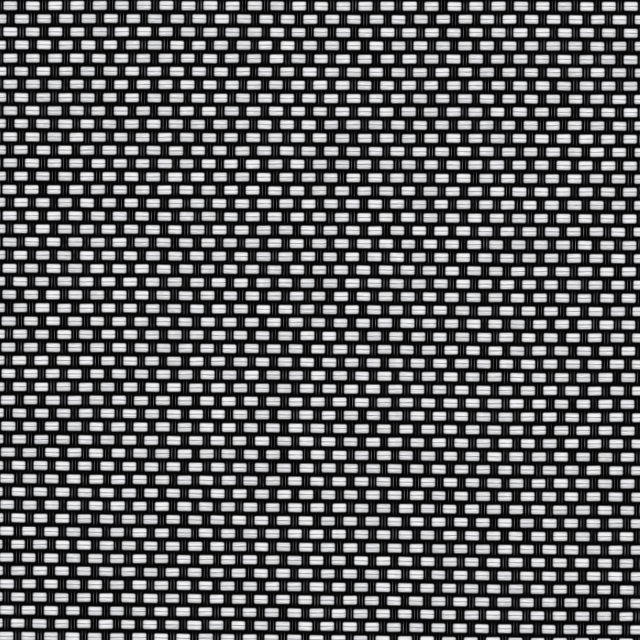
This texture is drawn by a Shadertoy shader. Its source:

```glsl
// Plain-woven mesh: pale paired weft strands show as short bars in staggered rows,
// and dark paired warp strands cross over them in the gaps. Each bar is a rounded
// box with a shallow groove; the rows fan out slightly to the lower right.

#define COLUMNS 28.9
#define ROWS 48.7
#define ROW_TILT 0.002
#define ROW_FAN 0.009
#define COLUMN_LEAN 0.008
#define BAR_HALF vec2(0.320, 0.350)
#define JITTER 0.016
#define EDGE_SOFTNESS 0.0019
#define BASE_COLOR vec3(0.022, 0.022, 0.024)
#define WARP_COLOR vec3(0.27, 0.27, 0.28)
#define SHADE_COLOR vec3(0.36, 0.37, 0.38)
#define LIGHT_COLOR vec3(0.95, 0.95, 0.96)

float hash(vec2 p) {
    return fract(sin(dot(p, vec2(127.1, 311.7))) * 43758.5453);
}

float valueNoise(vec2 p) {
    vec2 i = floor(p), f = fract(p);
    f = f * f * (3.0 - 2.0 * f);
    return mix(mix(hash(i), hash(i + vec2(1, 0)), f.x),
               mix(hash(i + vec2(0, 1)), hash(i + vec2(1, 1)), f.x), f.y);
}

// Sheen of a warp pair; it fades where the pair dips below the next weft
float warpSheen(float across, float along) {
    const float pairOffset = 0.07, strandRadius = 0.046;
    float t = clamp((abs(across) - pairOffset) / strandRadius, -1.0, 1.0);
    return (1.0 - t * t) * (1.0 - smoothstep(0.15, 0.60, along));
}

float roundedBox(vec2 p, vec2 halfSize, float radius) {
    vec2 q = abs(p) - halfSize + radius;
    return length(max(q, 0.0)) + min(max(q.x, q.y), 0.0) - radius;
}

// Light on a bar, q from -1 to 1: rounded off outward, with a groove in the middle
float barLight(vec2 q) {
    float round = 1.0 - 0.45 * pow(abs(q.y), 3.0);
    float ends = 1.0 - 0.35 * pow(abs(q.x), 4.0);
    float groove = 1.0 - 0.42 * exp(-pow(q.y / 0.17, 2.0));
    return round * ends * groove;
}

void mainImage(out vec4 fragColor, in vec2 fragCoord) {
    vec2 uv = fragCoord / iResolution.xy;
    float down = 1.0 - uv.y;

    // Grid counted from the upper left; every second row shifts by half a cell
    vec2 grid = vec2(COLUMNS * (uv.x + COLUMN_LEAN * down),
                     ROWS * (down - uv.x * (ROW_TILT + ROW_FAN * down)) + 0.09);
    grid += 0.04 * (vec2(valueNoise(uv * 5.0), valueNoise(uv * 5.0 + 31.0)) - 0.5);
    float row = floor(grid.y);
    grid.x += 0.5 * mod(row, 2.0);
    vec2 id = vec2(floor(grid.x), row);
    vec2 p = fract(grid) - 0.5;

    // Dark ground and the warp pairs: in the gap, and above and below the bar
    float gap = abs(p.x) - 0.5;
    float sheen = warpSheen(gap, abs(p.y)) + warpSheen(p.x, 1.0 - abs(p.y));
    float warpWear = 0.2 + 1.1 * valueNoise(grid * vec2(9.0, 2.0));
    vec3 color = BASE_COLOR + WARP_COLOR * sheen * warpWear;

    // Per-bar changes of place, slant and size
    vec2 b = p - JITTER * (2.0 * vec2(hash(id), hash(id + 17.0)) - 1.0);
    b.y += b.x * 0.07 * (hash(id + 41.0) - 0.5);
    vec2 halfSize = BAR_HALF + JITTER * (hash(id + 73.0) - 0.5);

    // Bar outline in canvas units, so both edge directions smooth alike
    vec2 cellSize = 1.0 / vec2(COLUMNS, ROWS);
    float dist = roundedBox(b * cellSize, halfSize * cellSize, 0.09 * cellSize.x);
    float soft = max(EDGE_SOFTNESS, 0.7 / min(iResolution.x, iResolution.y));
    float cover = 1.0 - smoothstep(-soft, soft, dist);

    // Shading: upper side brighter, tone varied per bar, fine fibres along it
    float light = barLight(b / halfSize);
    light *= 0.97 - 0.30 * b.y + 0.14 * (hash(id + 97.0) - 0.5);
    light += 0.20 * (valueNoise(grid * vec2(5.0, 14.0)) - 0.5);
    vec3 bar = mix(SHADE_COLOR, LIGHT_COLOR, clamp(light, 0.0, 1.0));

    color = mix(color, bar, cover);
    fragColor = vec4(clamp(color, 0.0, 1.0), 1.0);
}
```
